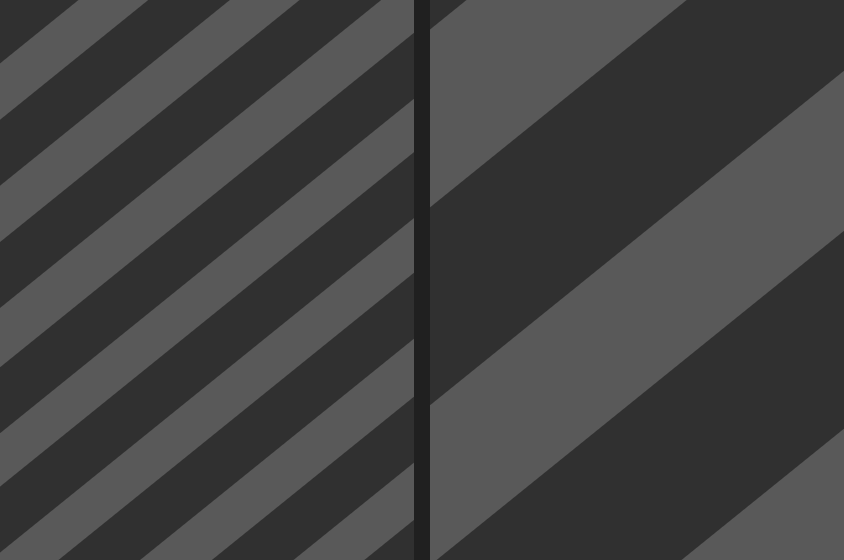
Left: the whole. Right: its middle third, enlarged.
Give the GLSL for this pattern, as a Shadertoy shader.

```glsl
const vec3 DARK = vec3(0.188);
const vec3 LIGHT = vec3(0.349);

// Lengths are fractions of the canvas height, measured down the left edge
const float SLOPE = 0.808;
const float PERIOD = 0.21836;
const float FIRST_BAND = 0.0544;
const float HALF_BAND = 0.0589;

// Uneven spacing: a decaying shift that begins at one band
const float SHIFT = 0.0053;
const float SHIFT_START = 3.0;
const float SHIFT_DECAY = 0.29;

float bandShift(float band) {
    float n = band - SHIFT_START;
    return SHIFT * step(0.0, n) * exp(-SHIFT_DECAY * max(n, 0.0)) * cos(1.5708 * n);
}

// Signed distance to the nearest dark diagonal band
float bandDistance(float drop) {
    float band = floor((drop - FIRST_BAND) / PERIOD + 0.5);
    float centre = FIRST_BAND + band * PERIOD + bandShift(band);
    return (abs(drop - centre) - HALF_BAND) / length(vec2(SLOPE, 1.0));
}

void mainImage(out vec4 fragColor, in vec2 fragCoord) {
    vec2 p = fragCoord / iResolution.y;
    float drop = 1.0 - p.y + SLOPE * p.x;

    // One-pixel smooth edge
    float light = clamp(0.5 + bandDistance(drop) * iResolution.y, 0.0, 1.0);
    fragColor = vec4(mix(DARK, LIGHT, light), 1.0);
}
```
